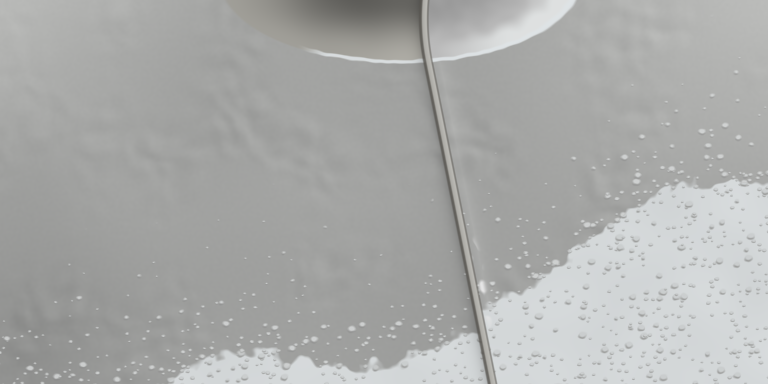
Reproduce this texture procedurally as a Shadertoy shader.

```glsl
vec2 hash2(vec2 p) {
    return fract(sin(vec2(dot(p, vec2(127.1, 311.7)), dot(p, vec2(269.5, 183.3)))) * 43758.55);
}

float gradDot(vec2 cell, vec2 corner, vec2 f) {
    return dot(hash2(cell + corner) * 2.0 - 1.0, f - corner);
}

float gradientNoise(vec2 p) {
    vec2 i = floor(p), f = p - i;
    vec2 u = f * f * f * (f * (f * 6.0 - 15.0) + 10.0);
    return mix(mix(gradDot(i, vec2(0, 0), f), gradDot(i, vec2(1, 0), f), u.x),
               mix(gradDot(i, vec2(0, 1), f), gradDot(i, vec2(1, 1), f), u.x), u.y);
}

float seamX(float y) {
    float bend = max(y - 0.84, 0.0);
    return 1.284 - 0.2 * y + 0.9 * bend * bend;
}

// Height of the reflected light on either side of the seam
float glareHeight(float x, float side) {
    float bump = (x - 0.65) / 0.11;
    float left = 0.045 + 0.04 * exp(-bump * bump) + 0.09 * smoothstep(0.98, 1.24, x)
               - 0.09 * (1.0 - smoothstep(0.34, 0.52, x));
    float right = 0.21 + 0.31 * smoothstep(1.24, 1.82, x);
    return mix(left, right, side);
}

// Scattered blisters: x is the lit cap, y the shaded underside
vec2 blisters(vec2 p, float scale, float seed, float side, float px) {
    vec2 g = p * scale, cell = floor(g), result = vec2(0);
    for (int j = -1; j <= 1; j++)
    for (int i = -1; i <= 1; i++) {
        vec2 id = cell + vec2(i, j);
        vec2 jitter = hash2(id + seed), pick = hash2(id + seed + 57.0);
        vec2 center = id + 0.1 + 0.8 * jitter;
        vec2 at = center / scale;
        float above = at.y - glareHeight(at.x, side);
        float clump = 0.6 + 1.3 * gradientNoise(at * 9.0 + seed);
        float density = above > 0.0 ? 0.85 * exp(-above * 8.5) : 0.55;
        float present = step(pick.x, density * clump);
        float r = mix(0.12, 0.31, pick.y) * mix(1.0, 0.55, smoothstep(0.05, 0.3, above));
        vec2 q = g - center;
        q = vec2(q.x + 0.35 * q.y, q.y * 1.4 - 0.3 * q.x);
        q += 0.12 * vec2(gradientNoise(g * 2.3), gradientNoise(g * 2.3 + 19.0));
        float aa = 0.05 + px * scale;
        float cap = 1.0 - smoothstep(r - aa, r + aa, length(q));
        float under = 1.0 - smoothstep(r - aa, r + aa, length(q + vec2(0.08, 0.17)));
        result = max(result, present * vec2(cap, under * (1.0 - cap)));
    }
    return result;
}

void mainImage(out vec4 fragColor, in vec2 fragCoord) {
    vec2 p = fragCoord / iResolution.y;
    float px = 1.0 / iResolution.y;
    float sx = p.x - seamX(p.y);
    float side = smoothstep(-px, px, sx);

    // Grey painted surface
    float shade = 0.62 + 0.025 * p.y;
    shade += 0.09 * smoothstep(0.5, 1.1, p.y) * (1.0 - smoothstep(0.0, 0.65, p.x));
    shade += 0.09 * smoothstep(1.2, 2.0, p.x) * smoothstep(0.3, 1.0, p.y);
    shade -= 0.05 * (1.0 - smoothstep(0.0, 0.5, p.x)) * (1.0 - smoothstep(0.1, 0.6, p.y));
    shade += 0.025 * gradientNoise(p * 3.0) + 0.008 * gradientNoise(p * 90.0);

    // Low relief lit from the upper right
    vec2 w = p * 19.0 + 0.8 * gradientNoise(p * 8.0);
    float slope = gradientNoise(w) - gradientNoise(w + vec2(0.16, 0.2));
    shade += 0.10 * slope * smoothstep(-0.2, 0.4, gradientNoise(p * 4.0 + 7.0));
    vec3 col = shade * vec3(0.995, 1.0, 0.99);

    // Glossy reflection with a ragged outline
    float ragged = 0.035 * gradientNoise(p * 17.0) + 0.03 * gradientNoise(p * 38.0 + 5.0);
    float above = p.y - glareHeight(p.x, side) + ragged;
    float glare = 1.0 - smoothstep(-0.005 - px, 0.005 + px, above);
    vec3 glareCol = vec3(0.83, 0.845, 0.85) + 0.03 * gradientNoise(p * 6.0);
    col = mix(col, glareCol, glare);

    // Blisters turn light outside the reflection and dark within it
    vec2 drops = max(blisters(p, 30.0, 3.0, side, px), blisters(p + 0.013, 54.0, 41.0, side, px));
    drops *= 1.0 - smoothstep(0.3, 0.48, p.y - glareHeight(p.x, side));
    col = mix(col, vec3(0.85, 0.86, 0.86), drops.x * 0.8 * (1.0 - glare));
    col = mix(col, vec3(0.52), drops.y * 0.45 * (1.0 - glare));
    col = mix(col, vec3(0.76, 0.77, 0.77), drops.x * 0.5 * glare);
    col = mix(col, vec3(0.54, 0.54, 0.53), drops.y * 0.8 * glare);

    // Rounded basin cut off by the top edge
    vec2 e = (p - vec2(1.042, 1.052)) / vec2(0.469, 0.216);
    float radius = length(e);
    float inside = 1.0 - smoothstep(0.985, 1.005 + 2.0 * px, radius);
    float hollow = mix(0.34, 0.62, smoothstep(0.25, 0.98, radius + 0.12 * gradientNoise(p * 7.0)));
    hollow += 0.06 * smoothstep(0.85, 1.1, p.x) * (1.0 - side);
    float lit = 0.61 + 0.12 * smoothstep(0.4, 0.85, radius) + 0.03 * gradientNoise(p * 25.0);
    vec3 basin = mix(hollow * vec3(1.01, 1.0, 0.96), vec3(lit), side);
    float sheen = smoothstep(0.72, 0.9, radius + 0.1 * gradientNoise(p * 16.0));
    basin = mix(basin, vec3(0.87, 0.88, 0.88), sheen * side * smoothstep(1.1, 1.35, p.x));
    col = mix(col, basin, inside);
    float rim = 1.0 - smoothstep(0.008, 0.03 + px, abs(radius - 0.985 + 0.02 * gradientNoise(p * 30.0)));
    col = mix(col, vec3(0.87, 0.89, 0.9), 0.9 * rim * smoothstep(0.77, 0.86, p.x));

    // Raised seam, its shadow and its bright flecks
    float shadow = exp(-max(-sx - 0.008, 0.0) * 65.0) * (1.0 - side);
    col *= 1.0 - 0.24 * shadow;
    col += 0.045 * side * exp(-abs(sx - 0.03) * 50.0) * (1.0 - glare) * (1.0 - inside);
    float fleck = smoothstep(0.02, 0.18, gradientNoise(vec2(p.x * 30.0, p.y * 22.0)));
    fleck *= exp(-pow((sx - 0.022) / 0.009, 2.0)) * smoothstep(0.12, 0.2, p.y) * (1.0 - smoothstep(0.33, 0.4, p.y));
    col = mix(col, vec3(0.9), fleck);
    float ridge = 1.0 - smoothstep(0.006, 0.009 + px, abs(sx));
    col = mix(col, vec3(0.7, 0.695, 0.675) + 6.0 * sx, ridge);
    float leftLine = 1.0 - smoothstep(0.001, 0.004 + px, abs(sx + 0.010));
    float rightLine = 1.0 - smoothstep(0.0, 0.002 + px, abs(sx - 0.009));
    col = mix(col, vec3(0.35, 0.34, 0.32), max(0.8 * leftLine, 0.55 * rightLine));

    fragColor = vec4(clamp(col, 0.0, 1.0), 1.0);
}
```
